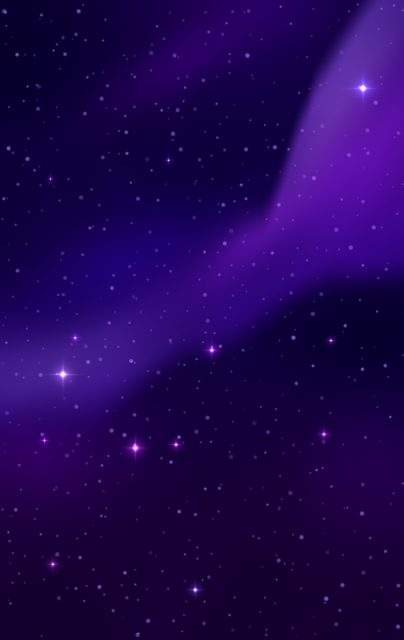
This background is drawn by a WebGL 2 fragment shader. Its source:

```glsl
#version 300 es
precision highp float;

uniform vec2 u_resolution;
out vec4 outColor;

// Sky and nebula colours
const vec3 NAVY = vec3(0.018, 0.000, 0.165);
const vec3 INDIGO = vec3(0.060, 0.000, 0.245);
const vec3 PLUM = vec3(0.085, 0.000, 0.200);
const vec3 MAGENTA = vec3(0.130, 0.000, 0.180);
const vec3 HALO = vec3(0.055, 0.005, 0.190);
const vec3 VIOLET = vec3(0.165, 0.005, 0.475);
const vec3 VIVID = vec3(0.200, 0.035, 0.200);
const vec3 LAVENDER = vec3(0.180, 0.200, 0.180);

// Star colours and scales, in canvas heights
const vec3 DUST_TINT = vec3(0.60, 0.40, 0.88);
const vec3 PINK_TINT = vec3(0.85, 0.22, 0.95);
const vec3 BLUE_TINT = vec3(0.42, 0.40, 1.00);
const vec3 WARM_TINT = vec3(0.90, 0.62, 0.85);
const float DUST_RADIUS = 0.0030;
const float SPECK_RADIUS = 0.0015;
const float SPARKLE_SIZE = 0.027;
const float HERO_SIZE = 0.042;
const float EDGE_WARP = 0.025;

vec3 hash3(vec2 p) {
  vec3 q = fract(p.xyx * vec3(0.1031, 0.1030, 0.0973));
  q += dot(q, q.yzx + 33.33);
  return fract((q.xxy + q.yzz) * q.zyx);
}

float noise(vec2 p) {
  vec2 i = floor(p), f = fract(p);
  f = f * f * (3.0 - 2.0 * f);
  float low = mix(hash3(i).x, hash3(i + vec2(1, 0)).x, f.x);
  float high = mix(hash3(i + vec2(0, 1)).x, hash3(i + vec2(1, 1)).x, f.x);
  return mix(low, high, f.y);
}

float fbm(vec2 p) {
  float sum = 0.0, amp = 0.5;
  for (int i = 0; i < 4; i++) {
    sum += amp * noise(p);
    p = mat2(1.6, 1.2, -1.2, 1.6) * p + 7.3;
    amp *= 0.5;
  }
  return sum;
}

// Soft rotated ellipse
float glow(vec2 p, vec2 center, vec2 radius, float angle) {
  float c = cos(angle), s = sin(angle);
  vec2 d = mat2(c, -s, s, c) * (p - center) / radius;
  return exp(-dot(d, d));
}

// Heights of the two edges of the nebula band
float upperEdge(float x) {
  return 0.49 + 0.17 * smoothstep(0.1, 0.67, x)
       + 0.19 * smoothstep(0.64, 0.79, x) + max(x - 0.76, 0.0);
}

float lowerEdge(float x) {
  return 0.352 + 0.105 * smoothstep(0.2, 0.5, x) + 0.11 * smoothstep(0.5, 0.85, x);
}

vec3 sky(vec2 uv) {
  vec3 col = mix(PLUM, INDIGO, smoothstep(0.15, 0.5, uv.y));
  col = mix(col, NAVY, 0.9 * glow(uv, vec2(0.02, 0.90), vec2(0.28, 0.16), 0.0));
  col = mix(col, NAVY, 0.9 * glow(uv, vec2(0.92, 0.47), vec2(0.24, 0.09), 0.0));
  col = mix(col, NAVY, 0.6 * glow(uv, vec2(0.52, 0.72), vec2(0.20, 0.06), 0.3));
  col += MAGENTA * 0.75 * glow(uv, vec2(0.42, 0.89), vec2(0.20, 0.05), 0.35);
  col += MAGENTA * 0.50 * glow(uv, vec2(0.62, 1.00), vec2(0.26, 0.09), 0.0);
  col += MAGENTA * 0.75 * glow(uv, vec2(0.08, 0.30), vec2(0.24, 0.10), 0.0);
  col += MAGENTA * 0.40 * glow(uv, vec2(0.88, 0.26), vec2(0.22, 0.10), 0.0);
  col += HALO * glow(uv, vec2(0.30, 0.58), vec2(0.30, 0.08), 0.25);
  return col * (0.8 + 0.4 * fbm(uv * vec2(3.0, 5.0)));
}

vec3 addNebula(vec3 col, vec2 uv) {
  float y = uv.y + EDGE_WARP * (fbm(uv * 5.0) - 0.47);
  float topSoft = mix(0.06, 0.038, smoothstep(0.2, 0.55, uv.x));
  float top = smoothstep(-topSoft, topSoft, upperEdge(uv.x) - y);
  float bottomSoft = mix(0.055, 0.035, smoothstep(0.1, 0.4, uv.x));
  float bottom = smoothstep(-bottomSoft, bottomSoft, y - lowerEdge(uv.x));
  // Pale fold above a slanted crease in the upper arm
  float fold = smoothstep(-0.07, 0.05, y - 0.72 - 0.9 * (uv.x - 0.76));
  vec3 gas = VIOLET;
  gas += VIVID * glow(uv, vec2(0.94, 0.78), vec2(0.28, 0.13), 0.35);
  gas += VIVID * 0.6 * glow(uv, vec2(0.63, 0.63), vec2(0.18, 0.035), 0.5);
  gas += LAVENDER * mix(0.35, 1.0, fold) * glow(uv, vec2(0.86, 0.88), vec2(0.26, 0.13), 0.85);
  gas += LAVENDER * 0.65 * glow(uv, vec2(0.12, 0.425), vec2(0.30, 0.08), 0.15);
  gas *= 0.84 + 0.34 * fbm(mat2(0.8, -0.6, 0.6, 0.8) * uv * vec2(3.0, 6.0) + 4.0);
  return mix(col, gas, top * bottom * 0.95);
}

// Jittered grid of round stars; returns coverage
float starDots(vec2 p, float cells, float radius, float density, float seed) {
  vec2 id = floor(p * cells);
  vec3 h = hash3(id + seed), k = hash3(id + seed + 57.0);
  float dist = length(fract(p * cells) - 0.5 - 0.7 * (h.xy - 0.5)) / cells;
  float r = radius * mix(0.55, 1.1, h.z), px = 1.0 / u_resolution.y;
  float cluster = density * mix(0.4, 1.6, noise(id / cells * 6.0 + seed));
  return step(k.x, cluster) * mix(0.2, 0.8, k.y) * (1.0 - smoothstep(r - px, r + px, dist));
}

// Four-point star with a bright core and halo
vec3 sparkle(vec2 d, float size, vec3 tint) {
  d = abs(d) / size;
  float r2 = dot(d, d);
  float rays = exp(-4.5 * d.x - 32.0 * d.y) + exp(-32.0 * d.x - 4.5 * d.y);
  return tint * (0.9 * rays + 0.35 * exp(-10.0 * r2)) + 0.8 * exp(-110.0 * r2);
}

vec3 scatteredSparkles(vec2 p) {
  const float cells = 5.0;
  vec2 id = floor(p * cells);
  vec3 h = hash3(id + 19.0), k = hash3(id + 83.0);
  vec2 d = (fract(p * cells) - 0.5 - 0.5 * (h.xy - 0.5)) / cells;
  vec3 tint = mix(PINK_TINT, BLUE_TINT, smoothstep(0.5, 0.9, k.y));
  return step(k.x, 0.65) * mix(0.35, 0.8, k.z) * sparkle(d, SPARKLE_SIZE * mix(0.6, 1.1, h.z), tint);
}

void main() {
  vec2 uv = gl_FragCoord.xy / u_resolution;
  vec2 aspect = vec2(u_resolution.x / u_resolution.y, 1.0);
  vec2 p = uv * aspect;
  vec3 col = addNebula(sky(uv), uv);
  float dust = starDots(p, 27.0, DUST_RADIUS, 0.5, 3.0) + starDots(p, 40.0, SPECK_RADIUS, 0.4, 31.0);
  col = mix(col, DUST_TINT, min(dust, 1.0));
  col += scatteredSparkles(p);
  // Leading stars
  col += sparkle((uv - vec2(0.899, 0.862)) * aspect, HERO_SIZE, BLUE_TINT);
  col += sparkle((uv - vec2(0.156, 0.415)) * aspect, HERO_SIZE, WARM_TINT) * 0.8;
  col += sparkle((uv - vec2(0.335, 0.300)) * aspect, HERO_SIZE * 0.9, PINK_TINT);
  outColor = vec4(clamp(col, 0.0, 1.0), 1.0);
}
```
